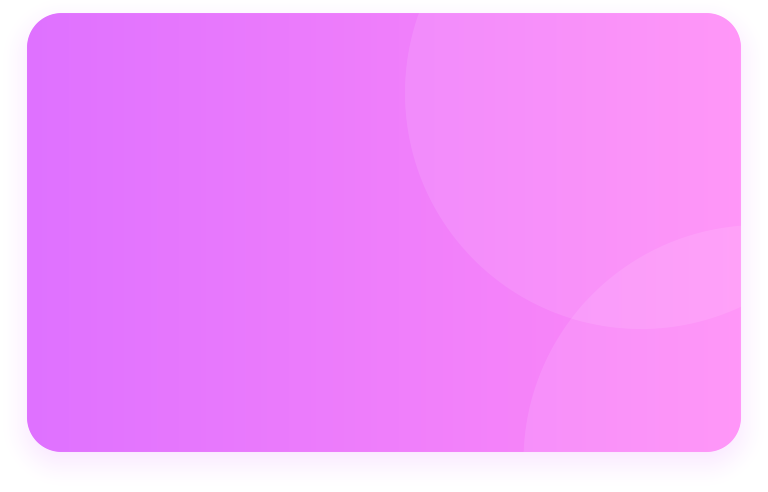
Give the GLSL for this background, as a WebGL 2 fragment shader.

```glsl
#version 300 es
precision highp float;
// Rounded pink-violet card with two translucent discs and a soft drop shadow.
uniform vec2 u_resolution;
out vec4 fragColor;

float roundedBox(vec2 p, vec2 halfSize, float radius) {
  vec2 q = abs(p) - halfSize + radius;
  return length(max(q, 0.0)) + min(max(q.x, q.y), 0.0) - radius;
}

// Antialiased coverage of a signed distance
float coverage(float dist) {
  float pixel = 1.0 / u_resolution.y;
  return 1.0 - smoothstep(-0.6 * pixel, 0.6 * pixel, dist);
}

void main() {
  // Canvas height is one unit; x is measured from the middle
  vec2 p = (gl_FragCoord.xy - vec2(0.5 * u_resolution.x, 0.0)) / u_resolution.y;
  vec2 cardCenter = vec2(0.0, 0.5274);
  vec2 cardHalf = vec2(0.7256, 0.4461);
  vec3 violet = vec3(0.873, 0.443, 1.0);
  vec3 pink = vec3(1.0, 0.545, 0.968);

  // Shadow, shifted downward
  float shadowDist = roundedBox(p - cardCenter + vec2(0.0, 0.02), cardHalf, 0.075);
  float shadow = 0.19 * (1.0 - smoothstep(-0.058, 0.058, shadowDist));
  vec3 color = mix(vec3(1.0), violet, shadow);

  // Card face: horizontal gradient
  float across = clamp(0.5 + 0.5 * p.x / cardHalf.x, 0.0, 1.0);
  vec3 face = mix(violet, pink, across);

  // Overlapping pale discs
  float discRadius = 0.4797;
  float upperDisc = coverage(length(p - vec2(0.5223, 0.811)) - discRadius);
  float lowerDisc = coverage(length(p - vec2(0.7632, 0.063)) - discRadius);
  face = mix(face, vec3(1.0), 0.1 * upperDisc);
  face = mix(face, vec3(1.0), 0.1 * lowerDisc);

  color = mix(color, face, coverage(roundedBox(p - cardCenter, cardHalf, 0.07)));
  fragColor = vec4(color, 1.0);
}
```
